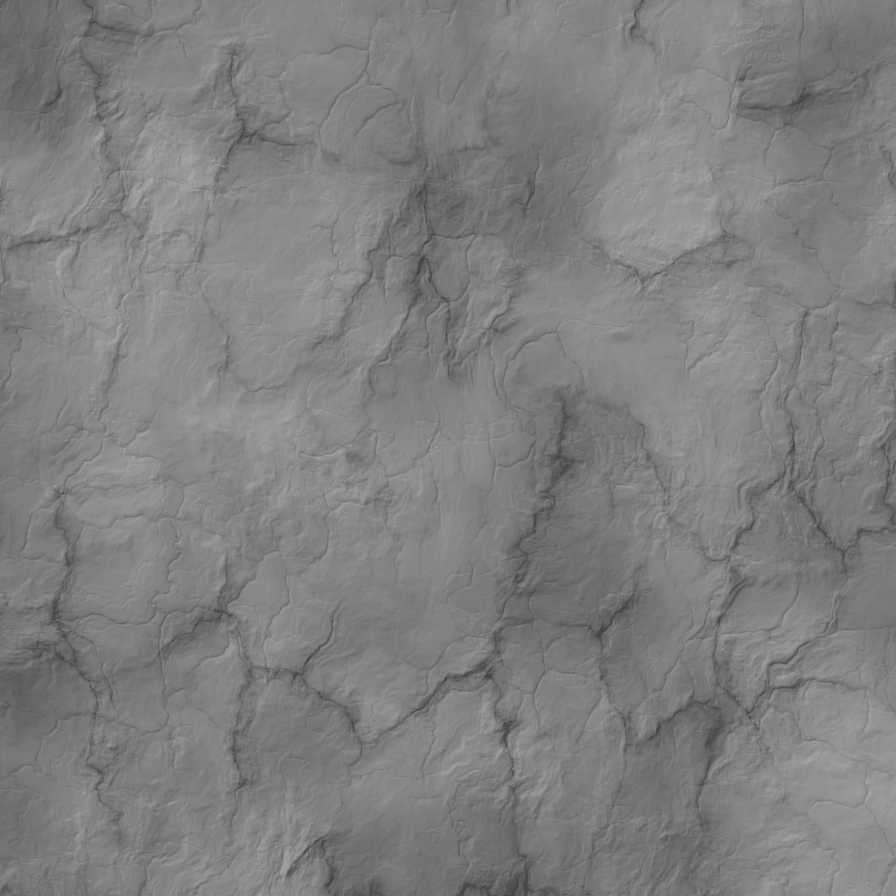
Reproduce this texture map procedurally as a WebGL 1 fragment shader.

```glsl
precision highp float;

uniform vec2 u_resolution;

float hash(vec2 p) {
  return fract(sin(dot(p, vec2(127.1, 311.7))) * 43758.5453);
}

float noise(vec2 p) {
  vec2 i = floor(p);
  vec2 f = fract(p);
  f = f * f * f * (f * (f * 6.0 - 15.0) + 10.0);
  return mix(mix(hash(i), hash(i + vec2(1.0, 0.0)), f.x),
             mix(hash(i + vec2(0.0, 1.0)), hash(i + vec2(1.0, 1.0)), f.x), f.y);
}

float fbm(vec2 p) {
  float sum = 0.0;
  float amplitude = 0.5;
  for (int i = 0; i < 6; i++) {
    sum += amplitude * noise(p);
    p = mat2(1.6, 1.2, -1.2, 1.6) * p + 7.3;
    amplitude *= 0.5;
  }
  return sum;
}

// Gap between the two nearest cell centres: zero along plate borders
float plateEdge(vec2 p) {
  vec2 cell = floor(p);
  float nearest = 8.0;
  float second = 8.0;
  for (int y = -1; y <= 1; y++) {
    for (int x = -1; x <= 1; x++) {
      vec2 c = cell + vec2(float(x), float(y));
      float d = distance(p, c + vec2(hash(c), hash(c + 41.7)));
      second = min(second, max(nearest, d));
      nearest = min(nearest, d);
    }
  }
  return second - nearest;
}

// Broad bends plus a jagged fine offset
vec2 warp(vec2 p) {
  vec2 bend = vec2(fbm(p * 5.0 + 2.0), fbm(p * 5.0 + 19.0)) - 0.5;
  vec2 jag = vec2(fbm(p * 36.0 + 61.0), fbm(p * 36.0 + 97.0)) - 0.5;
  return p + 0.14 * bend + 0.026 * jag;
}

// x: height, y: crack darkness, z: broad shade beside the cracks
vec3 surface(vec2 p) {
  vec2 q = warp(p);
  float large = plateEdge(q * vec2(7.4, 4.6) + 3.0);
  float small = plateEdge(q * vec2(17.0, 10.5) + 23.0);
  float open = mix(0.1, 1.0, smoothstep(0.38, 0.64, fbm(p * 8.0 + 5.0)));
  float openSmall = smoothstep(0.4, 0.66, fbm(p * 10.0 + 31.0));

  float crack = (0.6 * exp(-large / 0.05) + 0.6 * exp(-large / 0.025)) * open;
  float split = exp(-small / 0.06) * (0.12 + 0.88 * openSmall);
  float vein = exp(-abs(fbm(p * vec2(9.0, 12.0) + 11.0) - 0.5) / 0.006);
  float shade = exp(-large / 0.22) * open;

  // Eroded grain, strongest near open cracks and in rough patches
  float rough = smoothstep(0.46, 0.66, fbm(p * 7.0 + 71.0));
  float grain = fbm(q * vec2(40.0, 30.0)) * (0.15 + 0.6 * shade + 0.26 * rough);
  float height = grain - 0.12 * crack - 0.1 * split - 0.045 * vein;
  return vec3(height, crack + 0.42 * split, shade);
}

void main() {
  vec2 p = gl_FragCoord.xy / u_resolution.y;

  // Relief lit from the upper left
  vec2 toLight = 0.0013 * normalize(vec2(-0.7, 0.8));
  vec3 far = surface(p - toLight);
  vec3 near = surface(p + toLight);
  vec3 rock = 0.5 * (far + near);
  float relief = clamp(far.x - near.x, -0.12, 0.085);

  // Soft mineral clouds and smudges
  vec2 q = warp(p);
  float clouds = fbm(mix(p, q, 0.6) * 6.5 + 50.0) - 0.5;
  float smudge = smoothstep(0.52, 0.75, fbm(q * vec2(8.0, 5.0) + 80.0));

  float tone = 0.521 + 0.27 * clouds - 0.045 * smudge;
  tone -= 0.092 * rock.y + 0.036 * rock.z;
  tone += 1.02 * relief;
  gl_FragColor = vec4(vec3(clamp(tone, 0.28, 0.65)), 1.0);
}
```
